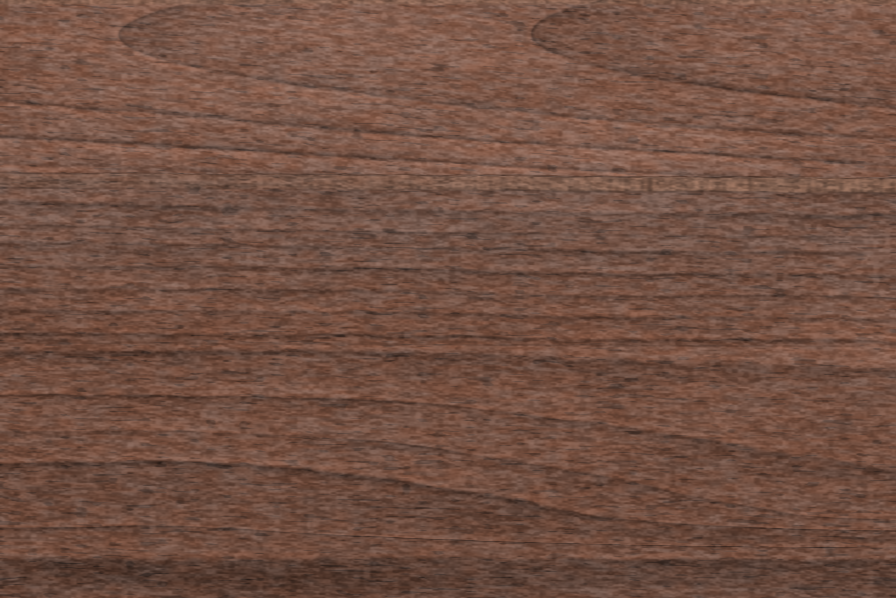
A WebGL 2 fragment shader for this texture:

```glsl
#version 300 es
precision highp float;
// Brown timber planks with cathedral rings, short fibre flecks and a pale seam.

#define WARM vec3(0.468, 0.311, 0.244)
#define GREY vec3(0.456, 0.346, 0.302)
#define SEAM vec3(0.525, 0.392, 0.320)
#define FLECK_SIZE vec2(46.0, 215.0)
#define FLECK_CONTRAST 0.40
#define PORE_DEPTH 0.17
#define RING_WIDTH 0.0027
#define RING_DEPTH 0.27
#define SHADE_DEPTH 0.15
#define UPPER_JOINT 0.711
#define LOWER_JOINT 0.424

uniform vec2 u_resolution;
out vec4 fragColor;

float hash(vec2 cell) {
    uvec2 q = uvec2(ivec2(cell)) * uvec2(1597u, 3813u);
    uint n = (q.x ^ q.y) * 73856u + q.x * 2749u + q.y;
    n = (n ^ (n >> 15)) * 668265u;
    n = (n ^ (n >> 13)) * 374761u;
    n ^= n >> 16;
    return float(n & 65535u) / 65535.0;
}

float noise(vec2 p) {
    vec2 i = floor(p), f = fract(p);
    f = f * f * (3.0 - 2.0 * f);
    return mix(mix(hash(i), hash(i + vec2(1, 0)), f.x),
               mix(hash(i + vec2(0, 1)), hash(i + vec2(1, 1)), f.x), f.y);
}

// Soft band between two heights
float band(float y, float low, float high, float soft) {
    return smoothstep(low - soft, low + soft, y) * (1.0 - smoothstep(high - soft, high + soft, y));
}

// Growth rings: a thin dark line, a pale rim, and a shade fading towards the next ring.
// The slope is the change of v per unit of height.
float rings(float v, float slope, vec2 p) {
    float f = fract(v);
    float id = floor(v + 0.5);
    float d = (f < 0.5 ? f : f - 1.0) / slope;
    float strength = 0.45 + 0.4 * hash(vec2(id, 77.0)) + 0.5 * noise(vec2(p.x * 6.0 + id * 17.0, id));
    float line = exp(-d * d / (RING_WIDTH * RING_WIDTH)) * strength;
    float pale = exp(-pow((d + 0.007) / 0.004, 2.0)) * strength;
    float shade = exp(-4.0 * f) * smoothstep(0.0, 0.004 * slope, f);
    return RING_DEPTH * line + SHADE_DEPTH * (shade - 0.25) - 0.05 * pale;
}

void main() {
    vec2 p = gl_FragCoord.xy / u_resolution.y;
    float soft = 0.7 / u_resolution.y + 0.0008;
    float sway = noise(p * vec2(3.0, 6.0)) - 0.5;
    float wobble = noise(p * vec2(22.0, 30.0)) - 0.5;

    // Ring fields of the three planks
    float depth = 0.942 - p.y + 0.010 * sway + 0.003 * wobble;
    float cathedral = (p.x - 0.2 - 42.0 * depth * depth) / 0.69;
    float steepness = length(vec2(1.45, 121.7 * depth));
    float straightY = p.y + 0.012 * p.x + 0.010 * sway + 0.003 * wobble;
    float straight = -straightY / 0.036 + 0.7 * noise(vec2(straightY * 22.0, 3.0));
    float bend = 0.16 * smoothstep(0.2, 1.6, p.x) * smoothstep(0.06, 0.14, p.y)
               * (1.0 - smoothstep(0.1, 0.5, p.y));
    float sweepY = p.y + bend + 0.010 * sway + 0.003 * wobble;
    float sweep = -sweepY / 0.080 + 0.9 * noise(vec2(sweepY * 13.0, 9.0));

    float upper = smoothstep(-soft, soft, p.y - UPPER_JOINT + 0.006 * p.x);
    float lower = 1.0 - smoothstep(-soft, soft, p.y - LOWER_JOINT + 0.004 * (p.x - 0.7));
    float middle = 1.0 - upper - lower;
    float ring = upper * rings(cathedral, steepness, p) + middle * rings(straight, 28.0, p) * 0.75
               + lower * rings(sweep, 12.5, p);

    // Fibre flecks, streaks and pores, tilted slightly down to the right
    vec2 g = p;
    g.y += mix(0.025, 0.06, upper) * p.x + 0.004 * wobble;
    float coarse = smoothstep(0.15, 0.85, noise(g * FLECK_SIZE)) - 0.5;
    float fine = smoothstep(0.15, 0.85, noise(g * FLECK_SIZE * vec2(2.3, 1.5) + 71.0)) - 0.5;
    float speck = noise(p * vec2(190.0, 290.0) + 31.0) - 0.5;
    float streak = noise(g * vec2(4.0, 75.0) + 13.0) - 0.5;
    float fleck = 0.36 * coarse + 0.40 * fine + 0.30 * speck;
    float pore = smoothstep(0.74, 0.90, noise(g * FLECK_SIZE * vec2(0.8, 1.25) + 201.0));
    float cloud = noise(p * vec2(2.0, 7.0) + 5.0) - 0.5;

    // Tone and hue of each plank
    float tone = upper * 1.075 + middle * 0.99 + lower * mix(0.92, 0.99, smoothstep(0.0, 0.4, p.y));
    tone += 0.12 * cloud + 0.10 * streak + FLECK_CONTRAST * fleck - PORE_DEPTH * pore - ring;
    float greyness = upper * 0.54 + lower * 0.36
                   + middle * mix(0.28, 0.78, smoothstep(LOWER_JOINT, 0.62, p.y));
    float patches = noise(g * FLECK_SIZE * vec2(0.8, 0.7) + 47.0) - 0.5;
    greyness += 0.9 * patches + 0.8 * fleck + 0.3 * cloud + 0.3 * pore + 0.6 * ring;
    vec3 color = mix(WARM, GREY, clamp(greyness, -0.1, 1.2)) * tone;

    // Pale strip with upright ticks, and the plank joints
    float y = p.y + 0.006 * p.x + 0.003 * wobble;
    float strip = band(y, 0.687, UPPER_JOINT, 0.003) * mix(0.25, 0.75, smoothstep(0.0, 1.4, p.x));
    strip = max(strip, 0.6 * smoothstep(0.991, 0.995, p.y));
    float tick = noise(vec2(p.x * 150.0, p.y * 45.0)) - 0.5;
    color = mix(color, SEAM * (0.97 + 0.26 * tick + 0.45 * fleck), strip);
    float joint = band(y, 0.710, 0.713, 0.0012) + 0.5 * band(y, 0.685, 0.688, 0.0012);
    joint += 0.6 * band(p.y + 0.004 * (p.x - 0.7), 0.422, 0.425, 0.0012);
    color *= 1.0 - 0.20 * joint * (0.3 + noise(vec2(p.x * 9.0, 2.0)));

    fragColor = vec4(clamp(color, 0.0, 1.0), 1.0);
}
```
